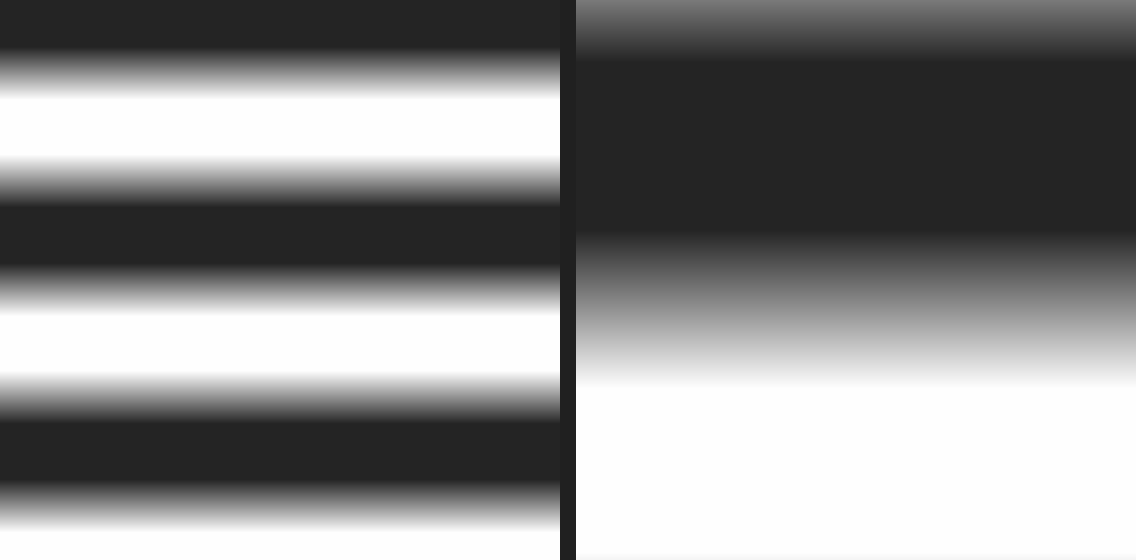
Left: the whole. Right: its middle third, enlarged.
Reproduce this pattern procedurally as a Shadertoy shader.

```glsl
// Soft horizontal stripes: dark and white bands joined by linear gradients
void mainImage(out vec4 fragColor, in vec2 fragCoord) {
    float y = fragCoord.y / iResolution.y;

    // Stripe phase: 0 at the centre of a dark band, 0.5 at the centre of a white one
    float phase = abs(fract((y - 0.5797) / 0.3862 + 0.5) - 0.5);

    // Flat bands with a straight ramp between them
    float ramp = clamp((phase - 0.129) / 0.245, 0.0, 1.0);

    fragColor = vec4(mix(vec3(0.141), vec3(0.998), ramp), 1.0);
}
```
